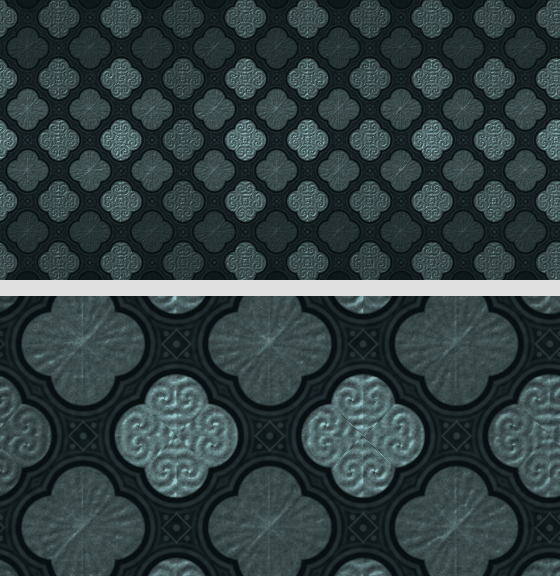
Top: the whole. Bottom: its middle third, enlarged.
This pattern is drawn by a WebGL 2 fragment shader. Its source:

```glsl
#version 300 es
precision highp float;
// Embossed metal quatrefoils on two interleaved lattices, set in dark double
// rims with small rosettes at the junctions. Distance functions give the
// shapes; a relief height, lit by its slope, gives the engraving.

uniform vec2 u_resolution;
out vec4 fragColor;

// Lengths are fractions of the canvas height.
const vec2 PITCH = vec2(0.2222, 0.2188);
const vec2 ORIGIN = vec2(-0.012, 0.0625);
const float LOBE_OFFSET = 0.035;
const float LOBE_RADIUS = 0.0385;

const vec3 SHADOW = vec3(0.025, 0.055, 0.063);
const vec3 STEEL = vec3(0.25, 0.315, 0.32);
const vec3 SHINE = vec3(0.48, 0.62, 0.63);

// Polish of each column of scrolled tiles, left to right.
const float POLISH[10] = float[10](
  1.10, 0.90, 1.10, 0.76, 1.14, 1.10, 0.92, 1.10, 1.00, 1.10);

float hash(vec2 p) {
  return fract(sin(dot(p, vec2(127.1, 311.7))) * 43758.5453);
}

float noise(vec2 p) {
  vec2 i = floor(p), f = fract(p);
  f = f * f * (3.0 - 2.0 * f);
  return mix(mix(hash(i), hash(i + vec2(1, 0)), f.x),
             mix(hash(i + vec2(0, 1)), hash(i + vec2(1, 1)), f.x), f.y);
}

// Signed distance to four overlapping lobes.
float quatrefoil(vec2 p) {
  vec2 q = abs(p);
  if (q.x > q.y) q = q.yx;
  return length(q - vec2(0.0, LOBE_OFFSET)) - LOBE_RADIUS;
}

// Soft line of the given half width where d is zero.
float line(float d, float halfWidth, float soft) {
  return 1.0 - smoothstep(halfWidth - soft, halfWidth + soft, abs(d));
}

// Mirrored spirals with a beaded central stem.
float scrollRelief(vec2 p) {
  vec2 q = abs(p);
  vec2 eye = q.y > q.x ? vec2(0.014, 0.043) : vec2(0.044, 0.012);
  vec2 v = q - eye + 0.00001;
  float spiral = sin(480.0 * length(v) + 2.0 * atan(v.y, v.x));
  float stem = exp(-q.x * 230.0) * (0.7 + 0.5 * sin(p.y * 420.0));
  return 0.55 * spiral + stem;
}

// Fanned ribs, pointed diagonal leaves and a central boss.
float fanRelief(vec2 p) {
  vec2 q = abs(p);
  float r = length(p);
  float ribs = sin(24.0 * atan(q.y, q.x + 0.00001)) * smoothstep(0.012, 0.05, r);
  float leaf = exp(-abs(q.x - q.y) * 210.0) * (1.0 - smoothstep(0.018, 0.042, r));
  float axis = exp(-min(q.x, q.y) * 420.0) * (1.0 - smoothstep(0.03, 0.06, r));
  return 0.28 * ribs + 1.2 * leaf + 0.6 * axis + 0.8 * exp(-r * r * 16000.0);
}

float relief(vec2 p, vec2 id, bool fan) {
  float dents = noise(p * 130.0 + id * 17.3) + 0.5 * noise(p * 290.0 + id * 9.1);
  return (fan ? fanRelief(p) : scrollRelief(p)) + 0.9 * dents;
}

// Face brightness: body tone, slope lighting and sparse glints.
float faceTone(vec2 p, vec2 id, bool fan, float gain) {
  vec2 toLight = vec2(-0.0009, 0.0013);
  float slope = relief(p - toLight, id, fan) - relief(p + toLight, id, fan);
  float height = relief(p, id, fan);
  float glint = smoothstep(0.35, 1.0, slope) * noise(p * 60.0 + id * 5.0);
  float body = 0.56 + 0.20 * slope + 0.09 * (height - 0.7);
  return gain * (body + 0.32 * glint + 0.10 * (hash(floor(p * 512.0) + id) - 0.5));
}

// Small diamond with a boss and four buds.
float rosette(vec2 p, float soft) {
  vec2 q = abs(p);
  float diamond = line(q.x + q.y - 0.017, 0.0018, soft);
  float boss = 1.0 - smoothstep(0.0025, 0.0045 + soft, length(p));
  float buds = line(length(q - 0.0125), 0.0032, soft);
  return 0.17 * diamond + 0.22 * boss + 0.18 * buds;
}

vec3 metal(float tone) {
  float t = clamp(tone, 0.0, 1.25);
  return t < 0.5 ? mix(SHADOW, STEEL, t * 2.0) : mix(STEEL, SHINE, t * 2.0 - 1.0);
}

void main() {
  vec2 p = gl_FragCoord.xy / u_resolution.y;
  float soft = 1.0 / u_resolution.y;
  vec2 g = (p - ORIGIN) / PITCH;

  // Nearest tile of the scrolled and the fanned lattice.
  vec2 scrollId = floor(g + 0.5), fanId = floor(g);
  vec2 scrollP = (g - scrollId) * PITCH, fanP = (g - fanId - 0.5) * PITCH;
  bool fan = quatrefoil(fanP) < quatrefoil(scrollP);
  vec2 id = fan ? fanId + 0.5 : scrollId;
  vec2 local = fan ? fanP : scrollP;
  float d = quatrefoil(local);

  // Rows fade away from the middle; columns differ in polish.
  float rowOffset = abs(ORIGIN.y + id.y * PITCH.y - 0.5);
  float gain = fan ? (0.98 - 1.55 * rowOffset) * (0.93 + 0.14 * hash(id))
    : (1.08 - 0.75 * rowOffset) * POLISH[clamp(int(scrollId.x), 0, 9)];

  // Dark frame: two rims, rosettes and faint grime.
  vec2 sideP = (fract(g + vec2(0.0, 0.5)) - 0.5) * PITCH;
  vec2 capP = (fract(g + vec2(0.5, 0.0)) - 0.5) * PITCH;
  vec2 joint = length(sideP) < length(capP) ? sideP : capP;
  float frame = 0.03 + 0.07 * noise(p * 150.0);
  frame += 0.15 * line(d - 0.0095, 0.0024, soft) + 0.09 * line(d - 0.0175, 0.0018, soft);
  frame += rosette(joint, soft) * smoothstep(0.012, 0.016, d);
  frame *= 1.1 - 0.5 * abs(p.y - 0.5);

  // Face with a shaded, thinly lit edge.
  float face = faceTone(local, id, fan, gain);
  face *= 0.72 + 0.28 * smoothstep(0.0, 0.007, -d);
  face += 0.10 * gain * line(d + 0.0025, 0.0012, soft);
  float inside = 1.0 - smoothstep(-soft, soft, d);
  float groove = line(d - 0.003, 0.003, soft);
  fragColor = vec4(metal(mix(frame * (1.0 - 0.9 * groove), face, inside)), 1.0);
}
```
